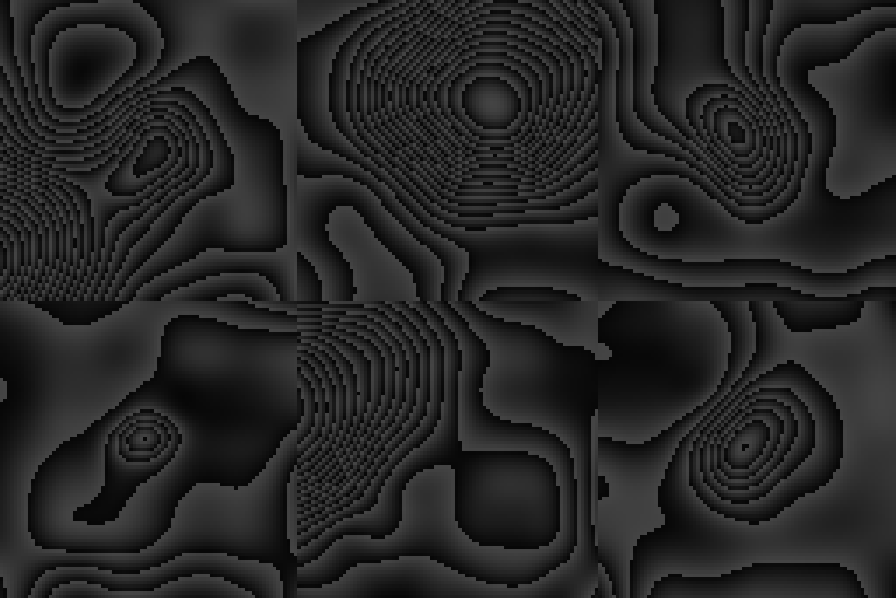
A WebGL 2 fragment shader for this pattern:

```glsl
#version 300 es
precision highp float;
// Six square tiles of dark contour terrain, three across and two up.
// Each tile sums smooth noise, a central peak and sometimes a steep hill;
// the fraction of that height, sampled on a coarse grid, sets the grey.

uniform vec2 u_resolution;
out vec4 fragColor;

const float CELLS_ACROSS = 256.0;   // coarse sampling grid
const float TILES_ACROSS = 3.0;
const float DARKEST = 0.025;
const float LIGHTEST = 0.268;
const float NOISE_SCALE = 2.3;      // lattice cells per tile
const float NOISE_LEVELS = 6.0;     // contour levels in the noise
const float DETAIL_LEVELS = 0.9;
const float PEAK_LEVELS = 6.5;
const float PEAK_RADIUS = 0.17;
const float HILL_LEVELS = 15.0;
const float HILL_RADIUS = 0.36;
const float WARP = 0.09;            // bending of peaks and hills

float hash(vec2 p) {
    return fract(sin(dot(p, vec2(127.1, 311.7))) * 43758.5453);
}

// Value noise with quintic easing, for smooth contours
float smoothNoise(vec2 p) {
    vec2 i = floor(p);
    vec2 f = fract(p);
    vec2 w = f * f * f * (f * (f * 6.0 - 15.0) + 10.0);
    float low = mix(hash(i), hash(i + vec2(1.0, 0.0)), w.x);
    float high = mix(hash(i + vec2(0.0, 1.0)), hash(i + vec2(1.0)), w.x);
    return mix(low, high, w.y);
}

float bump(vec2 offset, float radius) {
    return exp(-dot(offset, offset) / (radius * radius));
}

// Terrain height in contour levels; p runs from 0 to 1 over the tile
float terrain(vec2 p, vec2 tile) {
    vec2 seed = tile * vec2(17.0, 29.0) + 5.3;
    vec2 q = p * NOISE_SCALE + seed;
    float height = NOISE_LEVELS * smoothNoise(q)
                 + DETAIL_LEVELS * smoothNoise(q * 2.1 + 41.7);

    vec2 bend = vec2(smoothNoise(q * 1.6 + 11.0), smoothNoise(q * 1.6 + 73.0));
    vec2 bent = p + WARP * (bend - 0.5);

    // Ringed peak near the middle of the outer columns
    float outer = abs(tile.x - 1.0);
    float small = (1.0 - step(0.5, tile.x)) * (1.0 - tile.y);
    float peakSize = mix(1.0, 0.55, small);
    height += outer * PEAK_LEVELS * peakSize
            * bump(bent - vec2(0.5, 0.52), PEAK_RADIUS * peakSize);

    // Steep, densely ringed hill in the middle column and upper left tile
    float steep = step(0.5, tile.x + tile.y) * step(tile.x, 1.5);
    vec2 hillCentre = vec2(0.72 * tile.x * tile.y - 0.06, mix(0.1, 0.67, tile.x));
    height += steep * HILL_LEVELS * bump(bent - hillCentre, HILL_RADIUS);
    return height;
}

void main() {
    // Snap to the coarse grid, then split into tiles
    vec2 uv = gl_FragCoord.xy / u_resolution.x;
    vec2 snapped = (floor(uv * CELLS_ACROSS) + 0.5) / CELLS_ACROSS;
    vec2 grid = snapped * TILES_ACROSS;
    vec2 tile = min(floor(grid), vec2(2.0, 1.0));

    // Sawtooth shading: dark just above each contour, light below the next
    float level = fract(terrain(grid - tile, tile));
    fragColor = vec4(vec3(mix(DARKEST, LIGHTEST, level)), 1.0);
}
```
